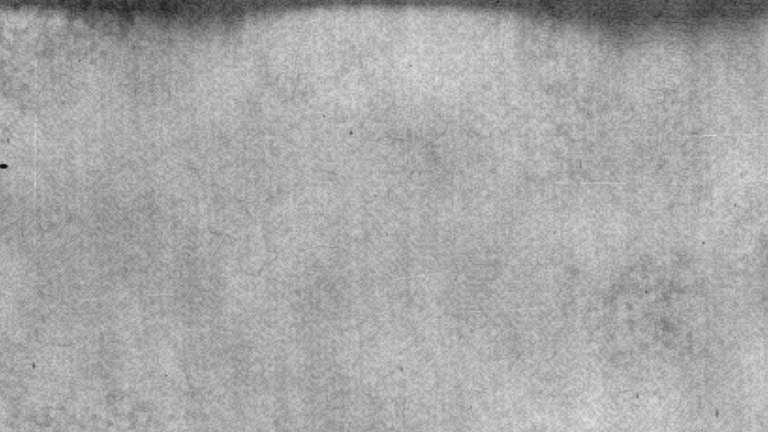
A Shadertoy shader for this texture:

```glsl
// Weathered grey concrete wall with a sooty top edge, fine grain, pits and pale scratches.

const float BASE_GREY = 0.712;
const float BLOTCH_CONTRAST = 0.20;
const float MOTTLE_CONTRAST = 0.15;
const float STREAK_CONTRAST = 0.07;
const float GRAIN_CONTRAST = 0.12;
const float GRIME_DARKNESS = 0.10;
const float SOOT_DARKNESS = 0.36;
const float PIT_DARKNESS = 0.26;
const float SCRATCH_LIGHT = 0.075;
const int PIT_COUNT = 44;
const int SCRATCH_COUNT = 16;

float hash(vec2 p) {
    return fract(sin(dot(p, vec2(127.1, 311.7))) * 43758.5453);
}

float noise(vec2 p) {
    vec2 cell = floor(p), f = fract(p);
    f = f * f * (3.0 - 2.0 * f);
    float low = mix(hash(cell), hash(cell + vec2(1, 0)), f.x);
    float high = mix(hash(cell + vec2(0, 1)), hash(cell + vec2(1, 1)), f.x);
    return mix(low, high, f.y);
}

float fbm(vec2 p) {
    float sum = 0.0, weight = 0.5;
    for (int i = 0; i < 5; i++) {
        sum += weight * noise(p);
        p = mat2(1.6, 1.2, -1.2, 1.6) * p + 7.3;
        weight *= 0.5;
    }
    return sum / 0.97;
}

float segmentDistance(vec2 p, vec2 a, vec2 b) {
    vec2 ap = p - a, ab = b - a;
    return length(ap - ab * clamp(dot(ap, ab) / dot(ab, ab), 0.0, 1.0));
}

// Soft dark band along the top, deeper in two lumps and dripping downwards
float soot(vec2 p, float u) {
    float leftLump = smoothstep(0.0, 0.2, u) * (1.0 - smoothstep(0.28, 0.42, u));
    float rightLump = smoothstep(0.58, 0.88, u) * (1.0 - 0.35 * smoothstep(0.93, 1.0, u));
    float depth = 0.018 + 0.045 * leftLump + 0.062 * rightLump;
    depth *= 0.45 + 0.7 * fbm(p * vec2(7.0, 5.0)) + 0.45 * noise(p * vec2(38.0, 3.0));
    float fall = (1.0 - p.y) / depth;
    return exp(-fall * fall * 0.8) + 0.16 * exp(-fall * 0.45);
}

float pits(vec2 p, float aspect, float px) {
    float dark = 0.0;
    for (int i = 0; i < PIT_COUNT; i++) {
        float id = float(i);
        vec2 center = vec2(hash(vec2(id, 1.3)) * aspect, hash(vec2(id, 2.7)));
        float size = mix(0.0015, 0.0045, pow(hash(vec2(id, 4.1)), 3.0));
        float stretch = 1.0 + 2.0 * pow(hash(vec2(id, 5.9)), 4.0);
        float d = length((p - center) / vec2(1.0, stretch)) - size;
        float strength = mix(0.35, 1.0, hash(vec2(id, 8.2)));
        dark = max(dark, strength * (1.0 - smoothstep(-px, px, d)));
    }
    return dark;
}

float scratches(vec2 p, float aspect, float px) {
    float light = 0.0;
    for (int i = 0; i < SCRATCH_COUNT; i++) {
        float id = float(i);
        vec2 start = vec2(hash(vec2(id, 11.2)) * aspect, hash(vec2(id, 13.6)));
        float turn = (hash(vec2(id, 17.4)) - 0.5) * 0.35;
        float reach = mix(0.04, 0.3, pow(hash(vec2(id, 19.8)), 2.0));
        vec2 along = vec2(cos(turn), sin(turn));
        if (i % 4 == 0) along = along.yx;
        float d = segmentDistance(p, start, start + along * reach);
        float strength = mix(0.3, 0.9, hash(vec2(id, 23.1)));
        light = max(light, strength * (1.0 - smoothstep(0.0, 0.0012 + px, d)));
    }
    // Long scrapes: one upright at the left, two level at the right
    float upright = segmentDistance(p, vec2(0.045 * aspect, 0.43), vec2(0.047 * aspect, 0.86));
    float level = segmentDistance(p, vec2(0.72 * aspect, 0.577), vec2(0.98 * aspect, 0.571));
    float faint = segmentDistance(p, vec2(0.80 * aspect, 0.68), vec2(aspect, 0.69));
    float scrape = min(min(upright, level), faint);
    light = max(light, 1.0 - smoothstep(0.0, 0.0015 + px, scrape));
    return light * smoothstep(0.2, 0.6, noise(p * 28.0));
}

void mainImage(out vec4 fragColor, in vec2 fragCoord) {
    float px = 1.0 / iResolution.y;
    float aspect = iResolution.x * px;
    vec2 p = fragCoord * px;
    float u = p.x / aspect;

    // Cloudy tone, mottling and upright water streaks
    float grey = BASE_GREY;
    grey += BLOTCH_CONTRAST * (fbm(p * 2.3 + 3.1) - 0.5);
    grey += MOTTLE_CONTRAST * (fbm(p * vec2(9.0, 6.0) + 11.0) - 0.5);
    grey += STREAK_CONTRAST * (fbm(p * vec2(32.0, 2.5) + 5.0) - 0.5);
    grey -= 0.028 * (1.0 - smoothstep(0.12, 0.4, u));

    // Sandy grain
    grey += GRAIN_CONTRAST * (noise(p * 230.0) - 0.5);
    grey += 0.6 * GRAIN_CONTRAST * (noise(p * 110.0 + 9.0) - 0.5);

    // Speckled grime, thickest at the upper left, and thin wandering cracks
    float corner = (1.0 - smoothstep(0.1, 0.38, u)) * smoothstep(0.62, 1.0, p.y);
    float patches = smoothstep(0.5, 0.72, fbm(p * 4.0 + 21.0) + 0.22 * corner);
    grey -= GRIME_DARKNESS * patches * smoothstep(0.3, 0.8, fbm(p * 55.0));
    float crack = 1.0 - smoothstep(0.0, 0.07, abs(noise(p * 27.0 + 4.0) - 0.5));
    grey -= 0.05 * crack * smoothstep(0.5, 0.75, noise(p * 13.0));

    // Soot, damage and the hole at the left edge
    grey -= SOOT_DARKNESS * min(soot(p, u), 1.0);
    grey += SCRATCH_LIGHT * scratches(p, aspect, px);
    grey -= PIT_DARKNESS * pits(p, aspect, px);
    float hole = length((p - vec2(0.008, 0.615)) / vec2(1.8, 1.0));
    grey = mix(grey, 0.08, 1.0 - smoothstep(0.003, 0.008, hole));
    grey -= 0.13 * (1.0 - smoothstep(0.006, 0.03, length(p - vec2(0.01, 0.69)))) * noise(p * 70.0);

    fragColor = vec4(vec3(clamp(grey, 0.0, 1.0)), 1.0);
}
```
